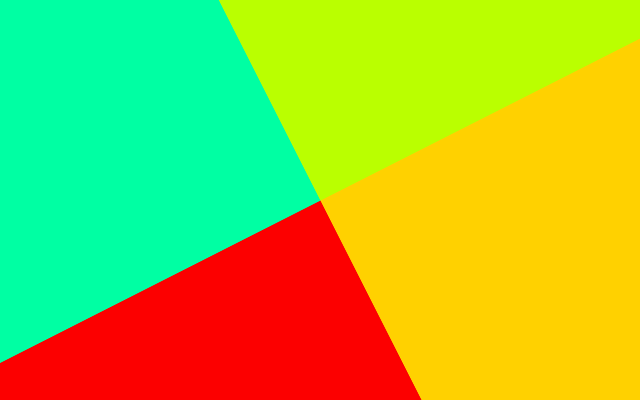
A Shadertoy shader for this background:

```glsl
// Four flat colour sectors meeting near the middle of the canvas.
// Two perpendicular lines, tilted by one angle, split the plane;
// the signed distance to each line blends the colours across it.

#define CENTER vec2(0.5007, 0.4985)   // meeting point, fraction of canvas
#define TILT 0.4692                   // rotation of the cross, radians
#define EDGE_PIXELS 0.5               // half width of the smoothed edge
#define MINT  vec3(0.00, 1.00, 0.64)
#define LIME  vec3(0.73, 1.00, 0.00)
#define RED   vec3(0.99, 0.00, 0.00)
#define AMBER vec3(1.00, 0.82, 0.00)

void mainImage(out vec4 fragColor, in vec2 fragCoord)
{
    // Position relative to the meeting point, in canvas heights
    vec2 pos = (fragCoord - CENTER * iResolution.xy) / iResolution.y;

    // Signed distances to the steep line (x) and the shallow line (y)
    vec2 axis = vec2(cos(TILT), sin(TILT));
    vec2 dist = vec2(dot(pos, axis), dot(pos, vec2(-axis.y, axis.x)));

    // Antialiased side of each line
    float edge = EDGE_PIXELS / iResolution.y;
    vec2 side = smoothstep(-edge, edge, dist);

    // Choose the sector colour
    vec3 below = mix(RED, AMBER, side.x);
    vec3 above = mix(MINT, LIME, side.x);
    fragColor = vec4(mix(below, above, side.y), 1.0);
}
```
